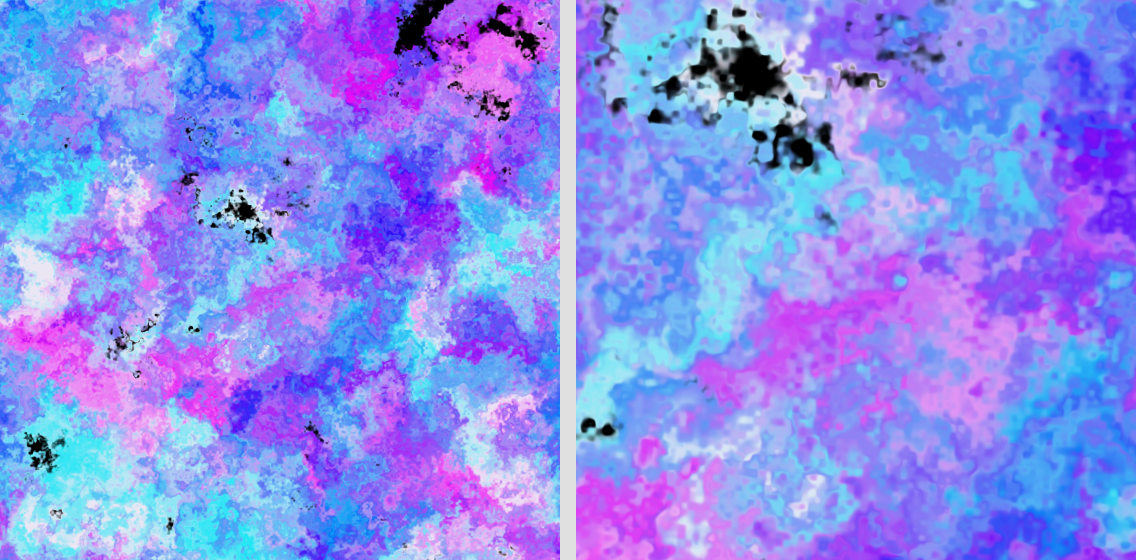
Left: the whole. Right: its middle third, enlarged.
Reproduce this texture procedurally as a Shadertoy shader.

```glsl
// Cloudy nebula of cyan, blue, magenta and pale lavender with rare black specks.

const float PATCH_FREQ    = 6.0;    // colour patches across the canvas
const int   PATCH_OCTAVES = 4;
const float PATCH_GAIN    = 0.78;
const float WARP_FREQ     = 7.0;    // crinkles that fray the patch borders
const int   WARP_OCTAVES  = 6;
const float WARP_GAIN     = 0.78;
const float WARP_STRENGTH = 0.28;

const vec2  RED_GREEN_MEAN     = vec2(0.515, 0.565);
const vec2  RED_GREEN_CONTRAST = vec2(1.85, 1.95);
const vec2  RED_GREEN_MIN      = vec2(0.04, 0.06);
const vec2  RED_GREEN_MAX      = vec2(0.92, 0.90);
const float BLUE_LEVEL         = 0.955;

const float VOID_BLACK = 0.08;      // speck field: black below, clear above
const float VOID_CLEAR = 0.22;
const float VOID_GRAIN = 1.0;

const int   SAMPLES = 2;            // supersampling per axis
const mat2  OCTAVE_TURN = mat2(0.8, 0.6, -0.6, 0.8);

// Three independent random values per lattice cell
vec3 hash3(vec2 cell) {
    vec3 q = fract(vec3(cell.xyx) * vec3(0.1031, 0.1030, 0.0973));
    q += dot(q, q.yxz + 33.33);
    return fract((q.xxy + q.yzz) * q.zyx);
}

// Three channels of smooth value noise
vec3 valueNoise(vec2 p) {
    vec2 cell = floor(p);
    vec2 f = p - cell;
    f = f * f * f * (f * (f * 6.0 - 15.0) + 10.0);
    vec3 bottom = mix(hash3(cell), hash3(cell + vec2(1, 0)), f.x);
    vec3 top = mix(hash3(cell + vec2(0, 1)), hash3(cell + vec2(1, 1)), f.x);
    return mix(bottom, top, f.y);
}

// Octave sum, normalised to the range 0 to 1
vec3 fbm(vec2 p, int octaves, float gain) {
    vec3 sum = vec3(0.0);
    float amplitude = 1.0, total = 0.0;
    for (int i = 0; i < octaves; i++) {
        sum += amplitude * valueNoise(p);
        total += amplitude;
        amplitude *= gain;
        p = OCTAVE_TURN * p * 2.0 + vec2(17.3, 41.7);
    }
    return sum / total;
}

vec3 nebula(vec2 uv) {
    // Rough displacement leaves patch centres smooth and frays their borders
    vec3 warp = fbm(uv * WARP_FREQ + 91.4, WARP_OCTAVES, WARP_GAIN) - 0.5;
    vec2 warped = uv + WARP_STRENGTH * warp.xy;
    vec3 field = fbm(warped * PATCH_FREQ + 23.6, PATCH_OCTAVES, PATCH_GAIN);

    // Red and green drift independently under a steady blue
    vec2 redGreen = RED_GREEN_MEAN + RED_GREEN_CONTRAST * (field.xy - 0.5);
    vec3 colour = vec3(clamp(redGreen, RED_GREEN_MIN, RED_GREEN_MAX), BLUE_LEVEL);

    // Sparse clusters of dark specks
    float speck = field.z + VOID_GRAIN * warp.z;
    return colour * smoothstep(VOID_BLACK, VOID_CLEAR, speck);
}

void mainImage(out vec4 fragColor, in vec2 fragCoord) {
    vec3 colour = vec3(0.0);
    for (int y = 0; y < SAMPLES; y++) {
        for (int x = 0; x < SAMPLES; x++) {
            vec2 offset = (vec2(x, y) + 0.5) / float(SAMPLES) - 0.5;
            colour += nebula((fragCoord + offset) / iResolution.y);
        }
    }
    fragColor = vec4(colour / float(SAMPLES * SAMPLES), 1.0);
}
```
